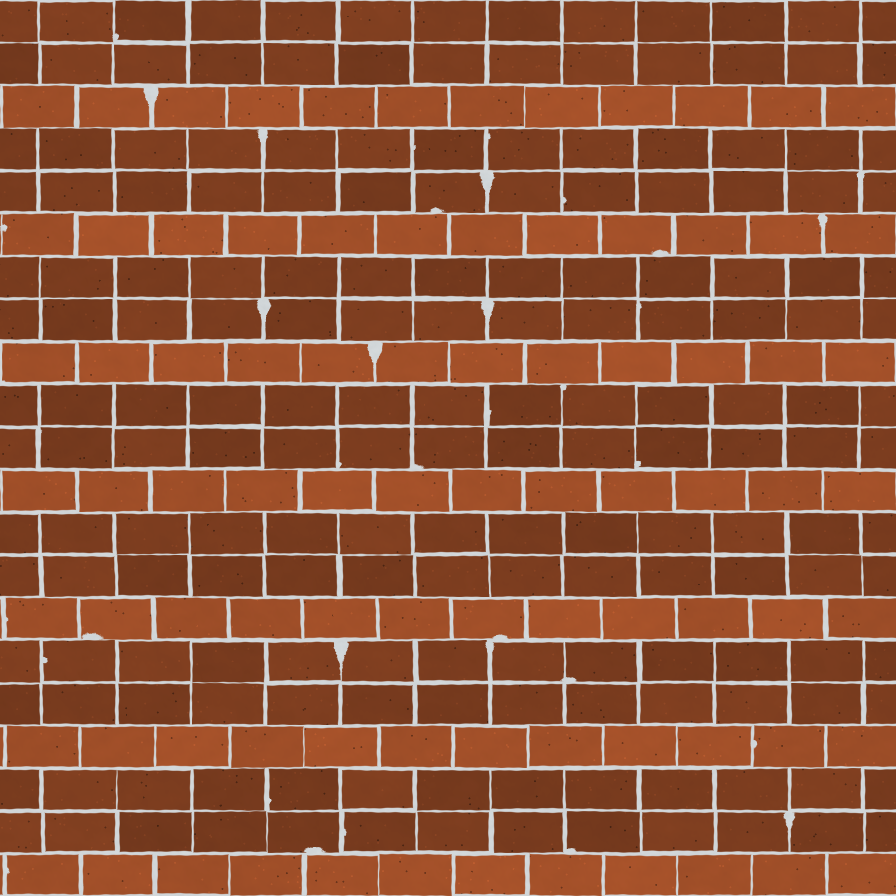
This texture is drawn by a three.js fragment shader. Its source:

```glsl
varying vec2 vUv;

const vec2 GRID = vec2(12.0, 21.0);
const vec2 JOINT = vec2(0.0021, 0.0017); // mean half widths of the joints
const float SOFT = 0.0009;
const vec3 DARK_BRICK = vec3(0.48, 0.235, 0.12);
const vec3 LIGHT_BRICK = vec3(0.635, 0.312, 0.16);
const vec3 MORTAR = vec3(0.82, 0.84, 0.85);

float hash(vec2 p) {
  p = fract(p * vec2(0.1031, 0.1137));
  p += dot(p, p.yx + 33.33);
  return fract((p.x + p.y) * p.x * 91.7);
}

float layeredSines(vec2 p) {
  float sum = 0.0;
  float amp = 0.5;
  for (int i = 0; i < 4; i++) {
    sum += amp * sin(p.x + 1.7 * sin(p.y)) * cos(p.y - 0.6 * p.x);
    p = mat2(1.5, 1.1, -1.1, 1.5) * p + 2.3;
    amp *= 0.6;
  }
  return sum;
}

// Distance to the nearest cell point, and that point's random value
vec2 cellular(vec2 p) {
  vec2 cell = floor(p);
  vec2 nearest = vec2(9.0, 0.0);
  for (int j = -1; j <= 1; j++) {
    for (int i = -1; i <= 1; i++) {
      vec2 id = cell + vec2(float(i), float(j));
      vec2 point = id + vec2(hash(id + 3.1), hash(id + 47.7));
      float d = distance(p, point);
      if (d < nearest.x) nearest = vec2(d, hash(id + 81.3));
    }
  }
  return nearest;
}

float fill(float d) {
  return 1.0 - smoothstep(-SOFT, SOFT, d);
}

// Uneven, slightly tilted gap beside one brick edge
float edgeInset(vec2 id, float seed, float along, float width) {
  float size = width * mix(0.3, 1.7, hash(id + seed));
  float tilt = 0.03 * (hash(id + seed + 19.0) - 0.5);
  float phase = 40.0 * hash(id + seed + 7.0);
  float wobble = sin(along * 190.0 + phase) + 0.6 * sin(along * 470.0 + phase * 2.0);
  return size + tilt * along + 0.00025 * wobble;
}

float brickDistance(vec2 p, vec2 id, vec2 extent) {
  float left = -p.x - extent.x + edgeInset(id, 11.0, p.y, JOINT.x);
  float right = p.x - extent.x + edgeInset(id, 23.0, p.y, JOINT.x);
  float bottom = -p.y - extent.y + edgeInset(id, 37.0, p.x, JOINT.y);
  float top = p.y - extent.y + edgeInset(id, 53.0, p.x, JOINT.y);
  return max(max(left, right), max(bottom, top));
}

float dripDistance(vec2 p, float radius, float len) {
  float t = clamp(-p.y / len, 0.0, 1.0);
  return length(p + vec2(0.0, t * len)) - mix(radius, 0.001, smoothstep(0.0, 0.8, t));
}

float lumpDistance(vec2 p, vec2 radii) {
  return (length(p / radii) - 1.0) * radii.y;
}

// Spilled mortar: drips down joints, lumps on ledges, small dabs
float spillDistance(vec2 local, vec2 id) {
  vec2 size = 1.0 / GRID;
  float d = 1.0;
  for (int i = -1; i <= 1; i++) {
    vec2 cell = id + vec2(float(i), 0.0);
    vec2 p = (local - vec2(float(i), 0.0)) * size;
    float scale = mix(0.45, 1.0, hash(cell + 61.0));
    float place = hash(cell + 67.0);
    float kind = hash(cell + 71.0);
    if (kind < 0.035) {
      d = min(d, dripDistance(p - vec2(0.0, size.y - 0.005), 0.0085 * scale, 0.034 * scale));
    } else if (kind < 0.07) {
      d = min(d, lumpDistance(p - vec2(place * size.x, 0.002), vec2(0.011, 0.0055) * scale));
    } else if (kind < 0.11) {
      d = min(d, lumpDistance(p - vec2(0.002, place * size.y), vec2(0.004, 0.0045) * scale));
    }
  }
  return d;
}

vec3 brickColor(vec2 uv, vec2 id, float isLight) {
  float spread = mix(0.13, 0.07, isLight);
  float tone = 1.0 + spread * (hash(id + 5.0) - 0.5) + 0.025 * layeredSines(uv * 75.0 + id);
  vec2 grain = cellular(uv * 150.0);
  float fleck = 1.0 - smoothstep(0.08, 0.24, grain.x);
  tone -= 0.35 * fleck * step(0.96, grain.y);
  tone += 0.12 * fleck * step(grain.y, 0.05);
  return mix(DARK_BRICK, LIGHT_BRICK, isLight) * tone;
}

void main() {
  // Two dark courses, then one light course offset by half a brick
  float row = floor(vUv.y * GRID.y);
  float isLight = 1.0 - step(0.5, mod(row, 3.0));
  float drift = 0.01 + 0.055 * (1.0 - smoothstep(0.2, 0.48, vUv.y)) + 0.025 * hash(vec2(row, 9.0));
  vec2 grid = vUv * GRID - vec2(0.5 * (1.0 - isLight) + drift, 0.0);
  vec2 id = vec2(floor(grid.x), row);
  vec2 local = grid - id;

  float brick = fill(brickDistance((local - 0.5) / GRID, id, 0.5 / GRID));
  float ragged = 0.0016 * layeredSines(vUv * 330.0);
  float spill = fill(spillDistance(local, id) + ragged);

  vec3 mortar = MORTAR * (1.0 + 0.02 * layeredSines(vUv * 210.0));
  vec3 color = mix(mortar, brickColor(vUv, id, isLight), brick * (1.0 - spill));
  gl_FragColor = vec4(color, 1.0);
}
```
